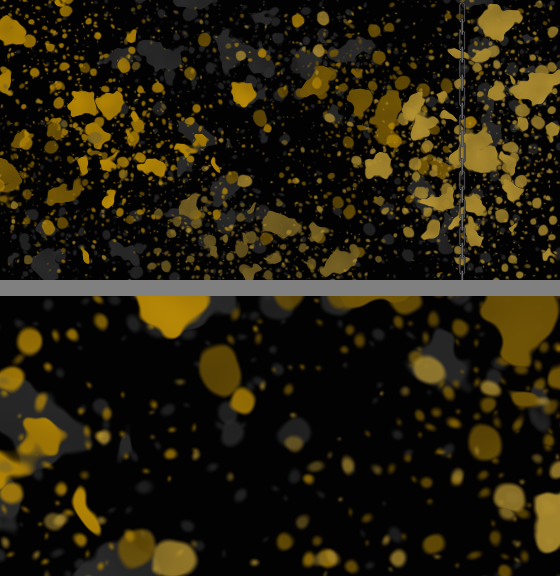
Top: the whole. Bottom: its middle third, enlarged.
Reproduce this background procedurally as a Shadertoy shader.

```glsl
// Grey and gold paint splatters on black, with a hanging steel chain.

const vec3 BACKDROP = vec3(0.010, 0.006, 0.006);
const vec4 GREY  = vec4(0.165, 0.165, 0.168, 0.90);   // rgb, opacity
const vec4 UMBER = vec4(0.450, 0.335, 0.020, 0.94);
const vec4 GOLD  = vec4(0.680, 0.505, 0.020, 0.96);
const vec4 OLIVE = vec4(0.470, 0.385, 0.140, 0.90);
const vec4 STRAW = vec4(0.690, 0.560, 0.190, 0.90);
const float EDGE = 0.0035;         // softness of paint rims
const float MIST = 0.05;           // droplets far from any cluster
const float CHAIN_X = 1.651;
const float CHAIN_TOP = 0.955;     // centre of the highest link
const float CHAIN_PITCH = 0.1;

// Clusters: centre.xy, radii.zw, in canvas heights
const vec4 GREY_WEST[3] = vec4[3](vec4(0.76, 0.77, 0.27, 0.20),
    vec4(0.22, 0.13, 0.24, 0.18), vec4(0.75, 0.22, 0.18, 0.15));
const vec4 GREY_EAST[3] = vec4[3](vec4(1.16, 0.80, 0.24, 0.20),
    vec4(1.84, 0.72, 0.18, 0.24), vec4(1.60, 0.20, 0.18, 0.20));
const vec4 UMBER_AT[3] = vec4[3](vec4(0.08, 0.36, 0.18, 0.20),
    vec4(1.34, 0.56, 0.20, 0.24), vec4(1.22, 0.72, 0.16, 0.14));
const vec4 GOLD_AT[3] = vec4[3](vec4(0.14, 0.88, 0.22, 0.20),
    vec4(0.56, 0.44, 0.22, 0.22), vec4(0.34, 0.55, 0.16, 0.14));
const vec4 OLIVE_AT[3] = vec4[3](vec4(0.92, 0.08, 0.26, 0.18),
    vec4(0.70, 0.14, 0.14, 0.12), vec4(1.12, 0.02, 0.18, 0.10));
const vec4 STRAW_AT[3] = vec4[3](vec4(1.82, 0.32, 0.20, 0.30),
    vec4(1.52, 0.37, 0.19, 0.20), vec4(1.80, 0.72, 0.18, 0.20));

vec2 hash2(vec2 p) {
    vec3 h = fract(p.xyx * vec3(0.1031, 0.1030, 0.0973));
    h += dot(h, h.yzx + 33.33);
    return fract((h.xx + h.yz) * h.zy);
}

float corner(vec2 cell, vec2 f, vec2 o) {
    return dot(hash2(cell + o) * 2.0 - 1.0, f - o);
}

float gradientNoise(vec2 p) {
    vec2 i = floor(p), f = fract(p);
    vec2 u = f * f * f * (f * (f * 6.0 - 15.0) + 10.0);
    return mix(mix(corner(i, f, vec2(0, 0)), corner(i, f, vec2(1, 0)), u.x),
               mix(corner(i, f, vec2(0, 1)), corner(i, f, vec2(1, 1)), u.x), u.y);
}

vec2 noise2(vec2 p) {
    return vec2(gradientNoise(p), gradientNoise(p + vec2(41.7, 19.3)));
}

float smoothMin(float a, float b, float k) {
    float h = max(k - abs(a - b), 0.0) / k;
    return min(a, b) - h * h * k * 0.25;
}

float density(vec2 p, vec4[3] clusters) {
    float sum = 0.0;
    for (int i = 0; i < 3; i++) {
        vec2 q = (p - clusters[i].xy) / clusters[i].zw;
        sum += exp(-dot(q, q));
    }
    return min(sum, 1.0);
}

// Distance to randomly kept, stretched drops, one per grid cell
float drops(vec2 p, float cell, vec2 radii, float stretch, float mist,
            vec4[3] clusters, float seed) {
    float d = 1.0;
    for (int j = -1; j <= 1; j++)
    for (int i = -1; i <= 1; i++) {
        vec2 id = floor(p / cell) + vec2(i, j);
        vec2 a = hash2(id + seed), b = hash2(id + seed + 57.0);
        vec2 centre = (id + 0.1 + 0.8 * a) * cell;
        if (b.x > 0.9 * density(centre, clusters) + mist) continue;
        float r = mix(radii.x, radii.y, b.y * b.y);
        float turn = 6.2832 * fract(a.x * 7.3 + b.y * 5.1);
        vec2 axis = vec2(cos(turn), sin(turn)), v = p - centre;
        vec2 q = vec2(dot(v, axis) / (1.0 + stretch * a.y), dot(v, vec2(-axis.y, axis.x)));
        d = smoothMin(d, length(q) - r, 0.12 * cell);
    }
    return d;
}

float cover(float d) {
    float w = max(EDGE, 0.75 / iResolution.y);
    return smoothstep(w, -w, d);
}

// One paint: ragged splashes, round drops and fine spray
void coat(inout vec3 col, vec2 p, vec4 paint, vec4[3] clusters, float seed) {
    vec2 wide = noise2(p * 13.0 + seed), fine = noise2(p * 36.0 + seed);
    float splash = drops(p + 0.055 * wide + 0.022 * fine, 0.12, vec2(0.014, 0.050), 1.0, 0.0, clusters, seed);
    float round_ = drops(p + 0.006 * fine, 0.065, vec2(0.006, 0.024), 0.25, MIST, clusters, seed + 13.0);
    float spray = drops(p + 0.005 * fine, 0.026, vec2(0.0015, 0.007), 0.6, MIST, clusters, seed + 29.0);
    float mask = max(cover(splash), max(0.85 * cover(round_), 0.75 * cover(spray)));
    vec3 tint = paint.rgb * (1.0 + 0.22 * wide.x);
    col = mix(col, tint, mask * paint.a);
}

float capsule(vec2 p, float halfLength, float r) {
    return length(vec2(p.x, max(abs(p.y) - halfLength, 0.0))) - r;
}

// Alternating face-on rings and edge-on links
void chain(inout vec3 col, vec2 p) {
    float drop = CHAIN_TOP - p.y;
    float ringY = drop - CHAIN_PITCH * max(round(drop / CHAIN_PITCH), 0.0);
    float edgeDrop = drop - 0.5 * CHAIN_PITCH;
    float edgeY = edgeDrop - CHAIN_PITCH * max(round(edgeDrop / CHAIN_PITCH), 0.0);
    float x = p.x - CHAIN_X;
    float ring = abs(capsule(vec2(x, ringY), 0.026, 0.0085)) - 0.0030;
    float link = capsule(vec2(x, edgeY), 0.026, 0.0045);
    float d = min(ring, link);
    float shade = mix(0.14, 0.46, smoothstep(0.0, -0.0035, d)) * (0.9 - 20.0 * x);
    col = mix(col, vec3(0.98, 0.97, 1.0) * shade, cover(d));
}

void mainImage(out vec4 fragColor, in vec2 fragCoord) {
    vec2 p = fragCoord / iResolution.y;
    vec3 col = BACKDROP;
    coat(col, p, GREY, GREY_WEST, 101.0);
    coat(col, p, GREY, GREY_EAST, 211.0);
    coat(col, p, UMBER, UMBER_AT, 307.0);
    coat(col, p, GOLD, GOLD_AT, 401.0);
    coat(col, p, OLIVE, OLIVE_AT, 503.0);
    coat(col, p, STRAW, STRAW_AT, 607.0);
    chain(col, p);
    fragColor = vec4(col, 1.0);
}
```
